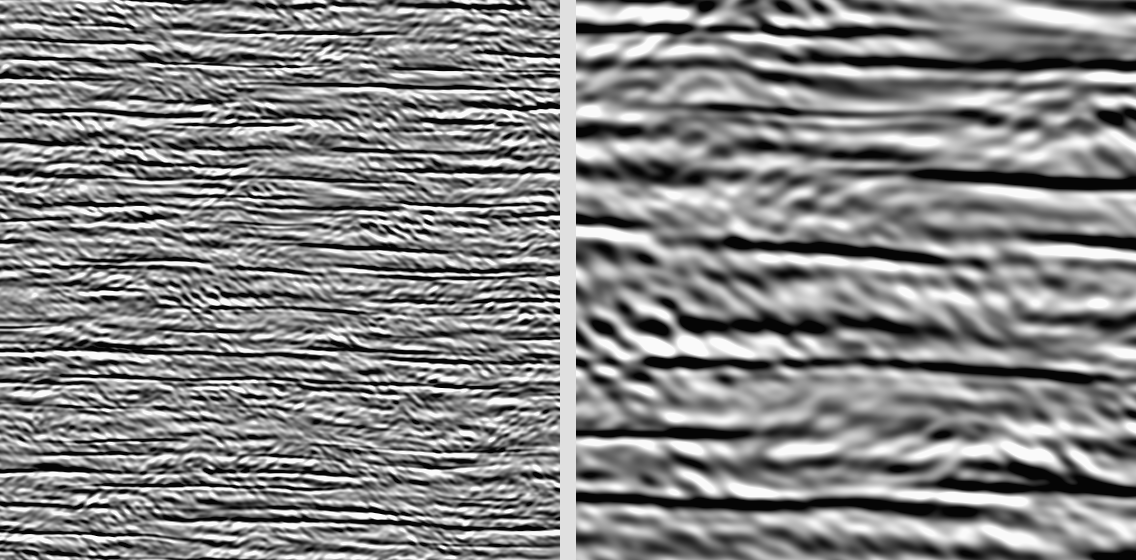
Left: the whole. Right: its middle third, enlarged.
Reproduce this texture map procedurally as a three.js fragment shader.

```glsl
#define STREAK_FREQ vec2(6.0, 54.0)
#define FIBER_FREQ vec2(18.0, 80.0)
#define GRAIN_FREQ vec2(60.0, 92.0)
#define STREAK_GAIN 0.18
#define FIBER_GAIN 0.15
#define GRAIN_GAIN 0.14
#define RELIEF_STEP 0.0027
#define CREASE_ROWS 34.0
#define CREASE_WIDTH 0.0031
#define CREASE_DARK 0.85
#define CREASE_LIGHT 0.50
#define BASE_TONE 0.54

varying vec2 vUv;

vec2 hash2(vec2 p) {
  vec3 q = fract(p.xyx * vec3(0.1031, 0.1030, 0.0973));
  q += dot(q, q.yzx + 33.33);
  return fract((q.xx + q.yz) * q.zy);
}

float cornerSlope(vec2 cell, vec2 offset) {
  return dot(hash2(cell) * 2.0 - 1.0, offset);
}

// Gradient noise scaled to a deviation of about one
float noise(vec2 p) {
  vec2 i = floor(p);
  vec2 f = p - i;
  vec2 u = f * f * f * (f * (f * 6.0 - 15.0) + 10.0);
  vec2 e = vec2(1.0, 0.0);
  float low = mix(cornerSlope(i, f), cornerSlope(i + e.xy, f - e.xy), u.x);
  float high = mix(cornerSlope(i + e.yx, f - e.yx), cornerSlope(i + e.xx, f - e.xx), u.x);
  return 5.5 * mix(low, high, u.y);
}

float bump(float d, float width) {
  return exp(-d * d / (width * width));
}

// Long dark furrows with a lit lower lip, fading in and out along each row
float creases(vec2 p) {
  float row = floor(p.y * CREASE_ROWS);
  float sum = 0.0;
  for (int k = -1; k <= 1; k++) {
    float r = row + float(k);
    vec2 rnd = hash2(vec2(r + 71.0, 19.0));
    float wander = 0.0016 * noise(vec2(p.x * 5.0 + rnd.x * 40.0, r * 1.37 + 5.5));
    float d = p.y - (r + 0.15 + 0.7 * rnd.x) / CREASE_ROWS - wander;
    float fade = noise(vec2(p.x * 3.6 + rnd.y * 30.0, r * 2.71 + 90.5));
    float strength = smoothstep(-0.7, 0.9, fade + rnd.y - 0.4);
    float width = CREASE_WIDTH * (0.75 + 0.5 * rnd.y);
    sum += strength * (CREASE_LIGHT * bump(d + 2.0 * width, width) - CREASE_DARK * bump(d, width));
  }
  return sum;
}

// Height of streaks, fibers and two slanted grains; lean picks the slant
float surface(vec2 p, float lean, float roughness) {
  float streak = noise(p * STREAK_FREQ);
  float fiber = noise((p + vec2(0.37, 0.05 * p.x)) * FIBER_FREQ);
  float falling = noise((p + vec2(0.0, 0.36 * p.x)) * GRAIN_FREQ);
  float rising = noise((p + vec2(0.71, -0.26 * p.x)) * GRAIN_FREQ + 17.3);
  float grain = mix(rising, falling, lean);
  return STREAK_GAIN * streak + FIBER_GAIN * fiber + GRAIN_GAIN * roughness * grain;
}

void main() {
  // Gentle bending and tilt of the layers
  vec2 p = vUv + 3.0;
  p.y += 0.022 * vUv.x + 0.004 * noise(p * vec2(2.5, 5.0)) + 0.0007 * noise(p * vec2(13.0, 22.0));

  float lean = smoothstep(-1.0, 1.0, noise(p * vec2(6.0, 13.0) + 8.1) + 0.35);
  float roughness = 1.0 + 0.3 * noise(p * vec2(5.0, 16.0) + 31.7);

  // Light from above: the vertical slope of the surface gives the tone
  vec2 rise = vec2(0.0, RELIEF_STEP);
  float relief = surface(p + rise, lean, roughness) - surface(p - rise, lean, roughness);
  float tone = BASE_TONE + relief + creases(p);
  gl_FragColor = vec4(vec3(clamp(tone, 0.02, 0.98)), 1.0);
}
```
